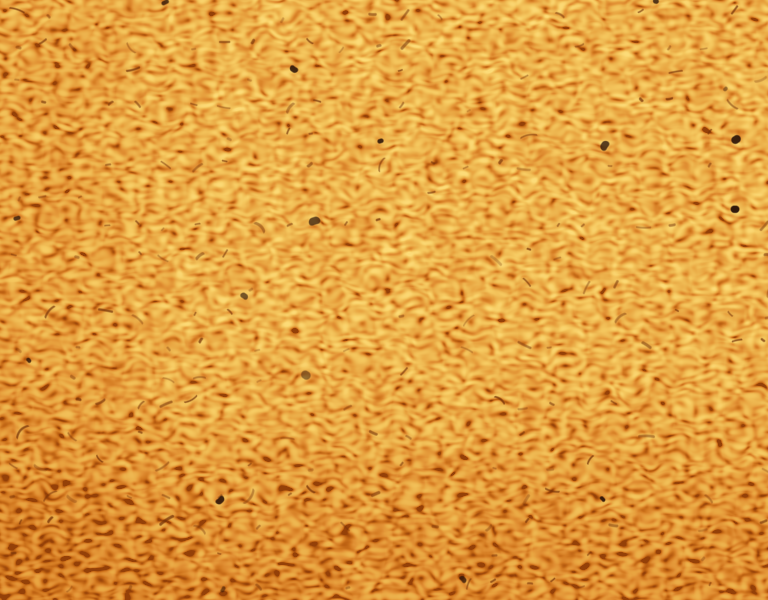
Write a Shadertoy shader that draws this texture.

```glsl
// Warm recycled paper: fine, mostly horizontal pulp grain from warped gradient
// noise, coloured by a tone ramp, shaded darker at the bottom and left, and
// strewn with small curved fibres and a few dark flecks.

#define GRAIN_FREQ vec2(58.0, 112.0)  // cells per canvas height
#define GRAIN_GAIN 5.4                // contrast in ramp steps
#define GRAIN_SKEW 0.12               // deepens the dark grains
#define GRAIN_WARP 0.012              // waviness of the grain
#define MOTTLE_GAIN 1.2
#define BASE_TONE 3.7                 // mean position on the ramp
#define BOTTOM_SHADE 1.9
#define LEFT_SHADE 1.0
#define FIBRE_CELL 0.05
#define FIBRE_SHARE 0.36
#define FLECK_CELL 0.12
#define FLECK_SHARE 0.17

// Ramp from tone -1 to tone 6
const vec3 RAMP[8] = vec3[8](
    vec3(0.58, 0.25, 0.03), vec3(0.74, 0.38, 0.07),
    vec3(0.83, 0.48, 0.13), vec3(0.88, 0.56, 0.20),
    vec3(0.91, 0.64, 0.25), vec3(0.93, 0.71, 0.31),
    vec3(0.96, 0.78, 0.37), vec3(0.99, 0.86, 0.47));
const vec3 FIBRE_COLOR = vec3(0.45, 0.19, 0.03);
const vec3 FLECK_COLOR = vec3(0.16, 0.07, 0.03);

vec2 hash2(vec2 p) {
    vec3 q = fract(p.xyx * vec3(0.1031, 0.1030, 0.0973));
    q += dot(q, q.yzx + 33.33);
    return fract((q.xx + q.yz) * q.zy);
}

float cornerSlope(vec2 cell, vec2 offset) {
    return dot(hash2(cell + 71.0) * 2.0 - 1.0, offset);
}

float gradientNoise(vec2 p) {
    vec2 i = floor(p), f = fract(p), u = f * f * (3.0 - 2.0 * f);
    vec2 e = vec2(1.0, 0.0);
    return mix(mix(cornerSlope(i, f), cornerSlope(i + e, f - e), u.x),
               mix(cornerSlope(i + e.yx, f - e.yx),
                   cornerSlope(i + e.xx, f - e.xx), u.x), u.y);
}

vec3 ramp(float tone) {
    float t = clamp(tone + 1.0, 0.0, 6.999);
    int i = int(t);
    return mix(RAMP[i], RAMP[i + 1], fract(t));
}

// Fine grain in ramp steps, with slight tilts and darker hollows
float grain(vec2 p) {
    p.y += GRAIN_WARP * gradientNoise(p * 28.0);
    p.x += GRAIN_WARP * gradientNoise(p * 35.0 + 40.0);
    float g = gradientNoise(p * GRAIN_FREQ)
            + 0.7 * gradientNoise(p.yx * vec2(95.0, 72.0) + 19.0);
    g *= GRAIN_GAIN;
    return g - GRAIN_SKEW * g * g;
}

// Coverage of one curved stroke per chosen cell, kept clear of neighbours
float strokes(vec2 p, float size, float share, vec2 lengths, vec2 widths, float seed) {
    vec2 cell = floor(p / size);
    vec2 place = hash2(cell + seed), shape = hash2(cell + seed + 37.0);
    vec2 pick = hash2(cell + seed + 83.0);
    vec2 q = p - (cell + 0.3 + 0.4 * place) * size;
    float angle = mix(-0.9, 1.2, shape.x);
    float c = cos(angle), s = sin(angle);
    q = mat2(c, -s, s, c) * q;
    q.y += (place.x - 0.5) * 50.0 * q.x * q.x;
    float halfLength = mix(lengths.x, lengths.y, shape.y * shape.y);
    float radius = mix(widths.x, widths.y, pick.y * pick.y);
    q.x -= clamp(q.x, -halfLength, halfLength);
    float soft = max(0.0016, 0.7 / iResolution.y);
    float cover = 1.0 - smoothstep(radius - soft, radius + soft, length(q));
    return cover * step(pick.x, share) * mix(0.35, 1.0, place.y);
}

void mainImage(out vec4 fragColor, in vec2 fragCoord) {
    vec2 uv = fragCoord / iResolution.xy;
    vec2 p = fragCoord / iResolution.y;

    // Broad shading and soft mottling
    float tone = BASE_TONE;
    tone -= BOTTOM_SHADE * (1.0 - smoothstep(0.0, 0.45, uv.y));
    tone -= LEFT_SHADE * (1.0 - smoothstep(0.0, 0.3, uv.x));
    tone += MOTTLE_GAIN * gradientNoise(p * vec2(14.0, 20.0) + 7.0);

    vec3 color = ramp(tone + grain(p));

    // Fibres, then the sparse dark flecks
    float fibre = strokes(p, FIBRE_CELL, FIBRE_SHARE,
                          vec2(0.002, 0.013), vec2(0.0013, 0.0026), 5.0);
    float fleck = strokes(p + 0.03, FLECK_CELL, FLECK_SHARE,
                          vec2(0.001, 0.004), vec2(0.003, 0.007), 211.0);
    color = mix(color, FIBRE_COLOR, 0.75 * fibre);
    color = mix(color, FLECK_COLOR, fleck);

    fragColor = vec4(color, 1.0);
}
```
